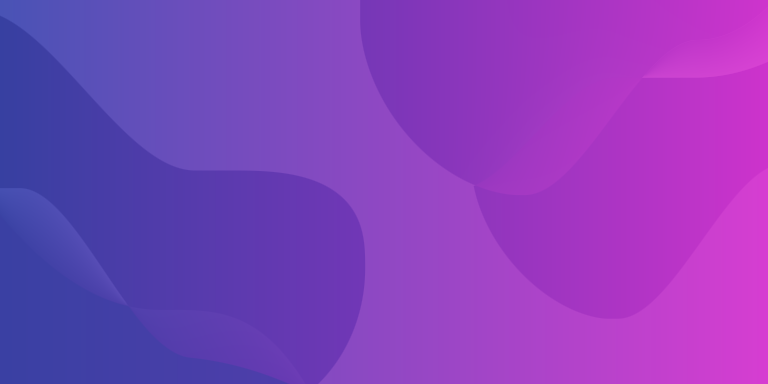
A Shadertoy shader for this background:

```glsl
// Overlapping translucent waves on a horizontal blue to magenta gradient.
// Edges are smoothstep waves joined to superellipse caps; the lenses where
// two waves cross are lit by soft ramps. Unit: canvas height, y points up.

const vec3 SKY_LEFT    = vec3(0.285, 0.325, 0.710);
const vec3 SKY_RIGHT   = vec3(0.840, 0.240, 0.820);
const vec3 INDIGO      = vec3(0.215, 0.250, 0.630);
const vec3 VIOLET      = vec3(0.445, 0.215, 0.715);
const vec3 DEEP_BLUE   = vec3(0.235, 0.255, 0.645);
const vec3 PURPLE      = vec3(0.460, 0.215, 0.715);
const vec3 MAGENTA     = vec3(0.805, 0.200, 0.800);
const vec3 SHEEN       = vec3(0.860, 0.290, 0.840);
const float CANVAS_WIDTH = 2.0;
const float SWELL_END    = 0.95;   // where the left gradient ends
const float DOME_START   = 0.94;   // where the right gradient starts
const float GLOW_REACH   = 0.10;
const float GLOW_AMOUNT  = 0.26;

// Negative inside
float superellipse(vec2 q, vec2 radius, float power) {
    q = abs(q) / radius;
    float r = pow(pow(q.x, power) + pow(q.y, power), 1.0 / power);
    return (r - 1.0) * min(radius.x, radius.y);
}

// Height that eases from one level to another between x = a and x = b
float easeWave(float x, float a, float b, float fromY, float toY) {
    return mix(fromY, toY, smoothstep(a, b, x));
}

// Distance past a start, zero before it
float past(float x, float start) {
    return max(x - start, 0.0);
}

// Antialiased coverage; the width is capped across the seams of a shape
float cover(float d) {
    float width = clamp(fwidth(d), 1e-5, 5.0 / iResolution.y);
    return clamp(0.5 - d / width, 0.0, 1.0);
}

// Large swell on the left with a rounded right end
float leftSwell(vec2 p) {
    vec2 q = p - vec2(0.599, 0.302);
    if (q.x < 0.0) return p.y - easeWave(p.x, -0.065, 0.508, 0.974, 0.556);
    return q.y > 0.0 ? superellipse(q, vec2(0.352, 0.254), 2.8)
                     : superellipse(q, vec2(0.352, 0.398), 2.0);
}

// Hanging bowl: rounded on the left, rising as a wave on the right
float bowl(vec2 p, vec2 center, vec2 radius, float power, float edgeY) {
    vec2 q = p - center;
    if (q.x > 0.0) return edgeY - p.y;
    return superellipse(vec2(q.x, min(q.y, 0.0)), radius, power);
}

void mainImage(out vec4 fragColor, in vec2 fragCoord) {
    vec2 p = fragCoord / iResolution.y;
    float x = p.x;
    vec3 sky = mix(SKY_LEFT, SKY_RIGHT, clamp(x / CANVAS_WIDTH, 0.0, 1.0));
    vec3 color = sky;

    // Left swell
    vec3 swell = mix(INDIGO, VIOLET, clamp(x / SWELL_END, 0.0, 1.0));

    // Two front waves that cross inside the swell
    float steepY = easeWave(x, 0.052, 0.495, 0.510, 0.0725)
                 - 0.64 * pow(past(x, 0.417), 2.0);
    float slowY = 0.193 + 0.247 * pow(past(0.417, x) / 0.417, 2.0)
                - 4.42 * pow(past(x, 0.443), 3.0);
    float inSteep = cover(p.y - steepY);
    float inSlow = cover(p.y - slowY);
    float across = clamp((p.y - slowY) / max(steepY - slowY, 0.01), 0.0, 1.0);
    float rise = clamp((p.y - steepY) / max(slowY - steepY, 0.01), 0.0, 1.0);
    vec3 front = mix(swell, DEEP_BLUE, 0.55 * inSteep * inSlow);
    front = mix(front, sky, inSteep * (1.0 - inSlow) * (0.15 + 0.70 * across));
    front = mix(front, sky, inSlow * (1.0 - inSteep) * (0.06 + 0.18 * rise));
    color = mix(color, front, cover(leftSwell(p)));

    // Right pair: a dome from the top edge and a bowl below it
    float domeY = easeWave(x, 1.367, 1.818, 0.492, 0.896)
                + 2.6 * pow(past(x, 1.818), 2.0);
    float bowlY = easeWave(x, 1.609, 2.044, 0.170, 0.574);
    float bowlTop = easeWave(x, 1.185, 1.602, 0.505, 0.798)
                  + 1.15 * pow(past(x, 1.810), 2.0);
    float inDome = cover(bowl(p, vec2(1.349, 0.943), vec2(0.411, 0.451), 1.78, domeY));
    float belowTop = cover(p.y - bowlTop);
    float inBowl = belowTop
                 * cover(bowl(p, vec2(1.583, 0.557), vec2(0.354, 0.387), 1.7, bowlY));
    vec3 shade = mix(PURPLE, MAGENTA,
                     clamp((x - DOME_START) / (CANVAS_WIDTH - DOME_START), 0.0, 1.0));
    color = mix(color, shade, max(inDome, inBowl));

    // Lens shared by dome and bowl, brighter toward its lower edge
    float sink = clamp((bowlTop - p.y) / max(bowlTop - domeY, 0.01), 0.0, 1.0);
    color = mix(color, SHEEN, inDome * inBowl * (0.10 + 0.08 * sink));

    // Glow above the bowl, fading upward inside the dome
    float glow = exp(-past(p.y, bowlTop) / GLOW_REACH) * smoothstep(1.12, 1.40, x);
    color = mix(color, sky, GLOW_AMOUNT * glow * inDome * (1.0 - belowTop));

    // Bright lens at the upper right
    float climb = clamp((p.y - bowlTop) / max(domeY - bowlTop, 0.01), 0.0, 1.0);
    float inLens = (1.0 - inDome) * (1.0 - belowTop) * step(1.6, x);
    vec3 lens = mix(mix(sky, SHEEN, 0.35), shade, 0.85 * climb);
    color = mix(color, lens, inLens);

    fragColor = vec4(color, 1.0);
}
```
